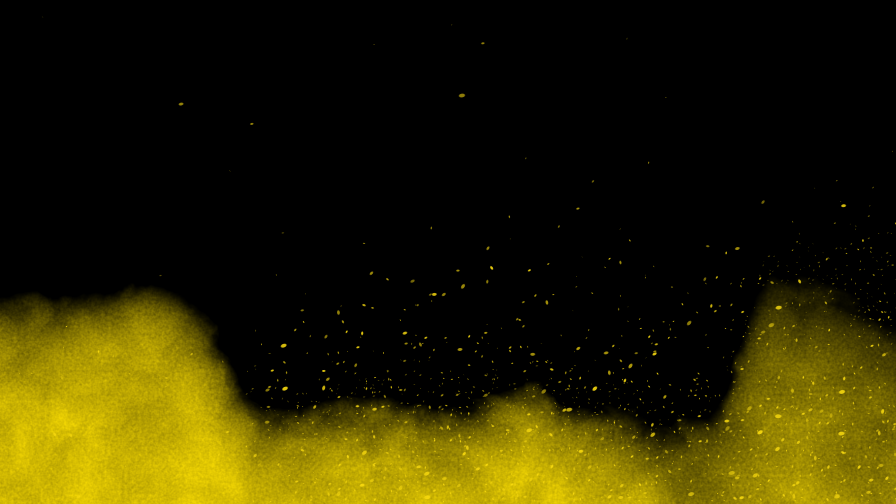
A Shadertoy shader for this background:

```glsl
// Yellow powder clouds bursting up from the lower edge, with flying specks on black.

vec2 hash2(vec2 p) {
    vec3 q = fract(p.xyx * vec3(0.1031, 0.1030, 0.0973));
    q += dot(q, q.yzx + 33.33);
    return fract((q.xx + q.yz) * q.zy);
}

float gradientNoise(vec2 p) {
    vec2 i = floor(p), f = p - i;
    vec2 u = f * f * f * (f * (f * 6.0 - 15.0) + 10.0);
    vec2 e = vec2(0.0, 1.0);
    float a = dot(hash2(i) * 2.0 - 1.0, f);
    float b = dot(hash2(i + e.yx) * 2.0 - 1.0, f - e.yx);
    float c = dot(hash2(i + e.xy) * 2.0 - 1.0, f - e.xy);
    float d = dot(hash2(i + e.yy) * 2.0 - 1.0, f - e.yy);
    return mix(mix(a, b, u.x), mix(c, d, u.x), u.y);
}

float fbm(vec2 p) {
    float sum = 0.0, amp = 0.6;
    for (int i = 0; i < 5; i++) {
        sum += amp * gradientNoise(p);
        p = mat2(1.6, 1.2, -1.2, 1.6) * p + 7.3;
        amp *= 0.52;
    }
    return sum;
}

float bump(float x, float center, float width) {
    float t = (x - center) / width;
    return exp(-t * t);
}

// Top of the powder; x runs from 0 to 1 across the canvas
float powderHeight(float x) {
    float left = 0.225 * (1.0 - smoothstep(0.19, 0.32, x)) + 0.025 * bump(x, 0.15, 0.05);
    float right = 0.25 * smoothstep(0.79, 0.86, x) - 0.09 * smoothstep(0.91, 1.01, x);
    float middle = 0.02 * bump(x, 0.41, 0.05) + 0.045 * bump(x, 0.585, 0.055);
    return 0.19 + left + right + middle - 0.025 * bump(x, 0.76, 0.04);
}

// One grid of tilted flakes, kept where their random value is under the chance
float flakes(vec2 p, float cell, float chance, float size, float seed) {
    vec2 id = floor(p / cell);
    vec2 pick = hash2(id + seed), place = hash2(id + seed + 41.7);
    vec2 d = p - (id + 0.2 + 0.6 * place) * cell;
    float turn = 6.283 * pick.y;
    d = mat2(cos(turn), sin(turn), -sin(turn), cos(turn)) * d;
    float radius = size * (0.5 + pick.y * pick.y);
    float px = 0.8 / iResolution.y;
    float dist = length(d * vec2(0.8, 1.3)) - radius;
    float shape = 1.0 - smoothstep(-px, px, dist);
    return shape * step(pick.x, chance) * (0.5 + 0.5 * place.x);
}

void mainImage(out vec4 fragColor, in vec2 fragCoord) {
    vec2 p = fragCoord / iResolution.y;
    float x = fragCoord.x / iResolution.x;

    // Billowing outline
    vec2 warp = vec2(fbm(p * 5.0 + 3.0), fbm(p * 5.0 + 19.0));
    float billow = fbm(p * 9.0 + warp * 1.2);
    float top = powderHeight(x + 0.03 * warp.x);
    float depth = top - p.y + 0.06 * warp.y + 0.05 * billow;

    // Thickness: dense at left and centre, thin at right
    float rightSide = smoothstep(0.58, 0.86, x);
    float valley = smoothstep(0.24, 0.34, x) * (1.0 - rightSide);
    float thickness = mix(8.0, 2.9, rightSide) + 3.5 * valley;
    float powder = 1.0 - exp(-thickness * max(depth, 0.0));
    powder += 0.16 * smoothstep(0.0, 0.07, depth) * (1.0 - powder);
    powder *= 0.96 + 0.3 * billow + 0.2 * warp.y;

    // Fine grain, strongest in the thin parts
    float grain = gradientNoise(p * 150.0) + 0.7 * gradientNoise(p * 260.0 + 5.0);
    powder *= 1.0 + grain * mix(0.45, 0.1, clamp(powder, 0.0, 1.0));

    // Spray thins out with height above the powder
    float lift = max(p.y - 0.19, 0.0);
    float reach = smoothstep(0.22, 0.38, x);
    float ceiling = 1.0 - smoothstep(0.35, 0.74, p.y + 0.25 * (1.0 - smoothstep(0.25, 0.5, x)));
    float spray = reach * ceiling * exp(-lift * 6.0);
    float edgeDust = exp(-abs(depth) * 24.0) * smoothstep(0.24, 0.33, x);
    float leftRim = bump(x, 0.22, 0.07) * bump(p.y, 0.425, 0.025);
    float farRight = smoothstep(0.84, 1.0, x) * bump(p.y, 0.45, 0.12);

    float specks = 0.55 * flakes(p, 0.009, 0.3 * edgeDust + 0.12 * farRight, 0.0011, 3.0);
    for (int i = 0; i < 3; i++) {
        float n = float(i);
        float cell = 0.017 + 0.012 * n;
        float chance = 0.38 * spray + 0.07 * farRight + 0.1 * leftRim * n
                     + 0.03 * smoothstep(0.0, 0.1, depth);
        specks = max(specks, flakes(p, cell, chance, 0.0017 + 0.0008 * n, 17.0 * n + 9.0));
    }

    vec3 color = vec3(0.91, 0.805, 0.01) * clamp(powder, 0.0, 1.06);
    color = mix(color, vec3(0.98, 0.86, 0.06), specks * 0.9);
    fragColor = vec4(color, 1.0);
}
```
